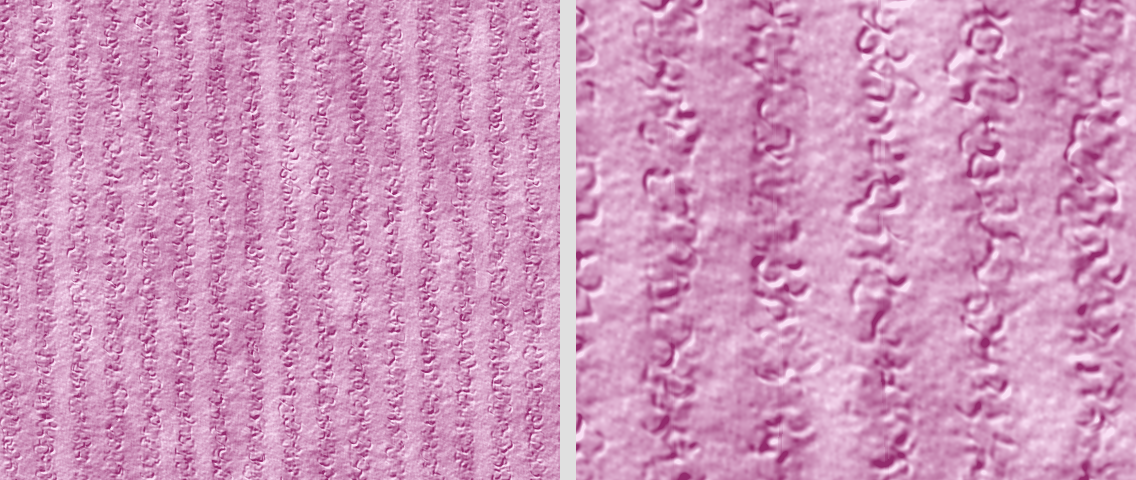
Left: the whole. Right: its middle third, enlarged.
Reproduce this texture procedurally as a WebGL 2 fragment shader.

```glsl
#version 300 es
precision highp float;
// Pink ribbed knit: sixteen upright ribs parted by channels of small hooked yarn loops.
// Jittered arcs and smooth cellular noise make a height field, which is embossed
// and tinted from deep magenta to pale pink.
uniform vec2 u_resolution;
out vec4 fragColor;

vec3 hash3(vec2 p) {
    vec3 q = fract(p.xyx * vec3(0.1031, 0.1030, 0.0973));
    q += dot(q, q.yxz + 33.33);
    return fract((q.xxy + q.yzz) * q.zyx);
}

// Smooth cellular noise: soft signed blobs, one per cell
float blobs(vec2 p) {
    vec2 cell = floor(p);
    float sum = 0.0;
    for (int j = -1; j <= 1; j++)
    for (int i = -1; i <= 1; i++) {
        vec2 id = cell + vec2(i, j);
        vec3 rnd = hash3(id + 71.0);
        vec2 d = p - id - rnd.xy;
        sum += (2.0 * rnd.z - 1.0) * exp(-6.0 * dot(d, d));
    }
    return sum;
}

// Channels lean and wander a little; one unit is one rib
float channelX(vec2 p) {
    return p.x - 0.25 + 0.011 * (p.y - 6.8)
         + 0.03 * sin(p.y * 1.7 + 2.0 * floor(p.x)) * sin(3.14159 * fract(p.x));
}

// Three strands of short hooked loops inside the nearest channel
float loops(vec2 p) {
    const float pitch = 0.25;
    float x = channelX(p);
    float column = floor(x + 0.5);
    vec2 warp = 0.05 * vec2(blobs(p * 5.0 + 60.0), blobs(p * 6.0 + 90.0));
    float sum = 0.0;
    for (int s = -1; s <= 1; s++) {
        float strand = float(s);
        float shift = hash3(vec2(column * 3.0 + strand, 9.0)).x;
        float row = floor(p.y / pitch + shift);
        for (int j = -1; j <= 1; j++) {
            float id = row + float(j);
            vec3 rnd = hash3(vec2(column * 3.0 + strand + 40.0, id + 17.0));
            vec3 rnd2 = hash3(vec2(id + 5.0, column * 7.0 + strand + 90.0));
            vec2 center = vec2(strand * 0.13 + 0.2 * (rnd.x - 0.5),
                               (id + 0.5 - shift + 0.5 * (rnd.y - 0.5)) * pitch);
            vec2 q = vec2(x - column, p.y) - center + warp;
            float angle = -1.57 + strand * 0.6 + 3.2 * (rnd.z - 0.5);
            float radius = mix(0.07, 0.13, rnd2.x);
            float len = length(q);
            float facing = dot(q, vec2(cos(angle), sin(angle))) / max(len, 0.001);
            float ring = (len - radius) / mix(0.026, 0.042, rnd2.z);
            sum += mix(0.2, 1.1, rnd2.y) * exp(-ring * ring) * smoothstep(-0.2, 0.7, facing);
        }
    }
    return sum;
}

// Odd ribs are smooth and pale, save every third one
float paleRib(float x) {
    float rib = floor(x);
    return step(0.5, mod(rib, 2.0)) * step(0.5, mod(rib, 3.0));
}

float height(vec2 p) {
    float x = channelX(p);
    float inChannel = 1.0 - smoothstep(0.1, 0.36, abs(x - floor(x + 0.5)));
    float bumpy = 1.0 - 0.6 * paleRib(x);
    vec2 slant = vec2(p.x + 0.3 * p.y, p.y - 0.3 * p.x);
    float fuzz = 0.8 * blobs(slant * vec2(7.0, 11.0)) + 0.7 * blobs(p * 17.0 + 30.0);
    float lumps = blobs(p * vec2(3.2, 4.2) + 8.0) + 0.5 * blobs(p * 6.5 + 44.0);
    float squiggles = blobs(p * vec2(5.5, 10.0) + 25.0) * inChannel;
    return loops(p) + 0.35 * fuzz + 0.6 * bumpy * lumps + 0.75 * squiggles;
}

void main() {
    vec2 p = gl_FragCoord.xy / u_resolution.x * 16.0;
    float x = channelX(p);
    float fromChannel = abs(x - floor(x + 0.5));
    float channel = 1.0 - smoothstep(0.06, 0.38, fromChannel + 0.12 * blobs(p * 3.5));

    // Rib tone, with soft fading over the cloth
    float pale = paleRib(x) * smoothstep(0.16, 0.36, fromChannel);
    float tone = 0.76 + 0.12 * pale;
    tone += 0.17 * blobs(p * vec2(0.7, 0.35)) + 0.17 * blobs(p * vec2(1.6, 1.1) + 50.0);
    tone += 0.15 * blobs(p * 4.0 + 20.0) + 0.12 * blobs(p * 15.0);

    // Shaded channels, dark pits and hooks
    tone -= channel * (0.16 + 0.12 * blobs(p * vec2(1.0, 1.3) + 12.0));
    tone += channel * 0.25 * blobs(p * vec2(5.0, 7.0) + 35.0);
    tone -= 0.20 * min(loops(p + vec2(0.015, -0.025)), 1.3);

    // Emboss: light on the lower right of each ridge
    vec2 e = vec2(-0.018, 0.029);
    tone += 0.66 * (height(p + e) - height(p - e));

    vec3 deepMagenta = vec3(0.64, 0.28, 0.51);
    vec3 palePink = vec3(0.89, 0.72, 0.84);
    vec3 color = mix(deepMagenta, palePink, clamp(tone, -0.25, 1.35));
    fragColor = vec4(clamp(color, 0.0, 1.0), 1.0);
}
```
